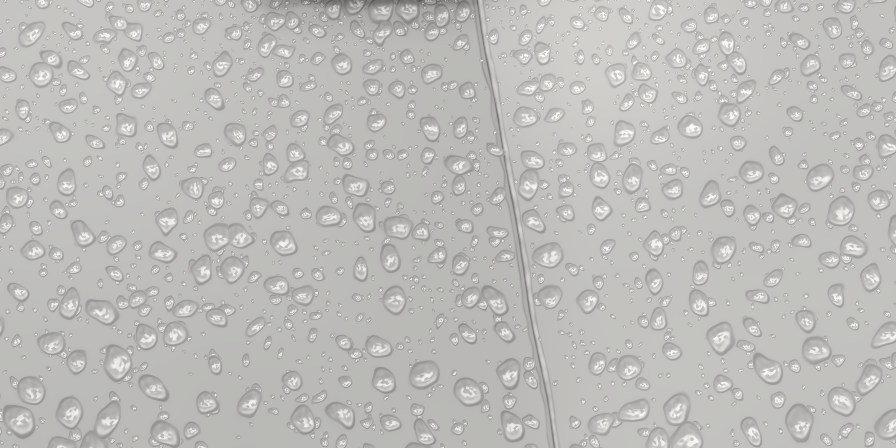
Give the GLSL for this texture, as a Shadertoy shader.

```glsl
// Water drops beaded on a pale grey panel split by a slanting, ragged seam.
// Jittered drops sit on log-polar grids, so they shrink towards the top;
// each gets a thin dark rim, mottled shading and crisp broken glints.

const vec2 VANISH = vec2(1.0, 2.4);       // point the drops shrink towards
const vec3 TINT = vec3(1.003, 1.0, 0.986);
const float PANEL_TONE = 0.724;
const float WOBBLE = 0.19;                // irregularity of drop outlines
const float JITTER = 0.55;                // scatter of drops within their cells
const float RIM_DARK = 0.15;
const float BODY_DARK = 0.055;
const float GLINT = 0.19;
const float SEAM_TOP = 1.066;
const float SEAM_LEAN = 0.172;
const float SEAM_WIDTH = 0.011;

vec3 hash3(vec2 p) {
    vec3 q = fract(p.xyx * vec3(0.1031, 0.1030, 0.0973));
    q += dot(q, q.yxz + 33.33);
    return fract((q.xxy + q.yzz) * q.zyx);
}

float cornerSlope(vec2 cell, vec2 offset) {
    return dot(hash3(cell + 300.0).xy * 2.0 - 1.0, offset);
}

// Gradient noise, roughly -0.7 to 0.7
float noise(vec2 p) {
    vec2 i = floor(p), f = p - i;
    vec2 u = f * f * f * (f * (f * 6.0 - 15.0) + 10.0);
    vec2 e = vec2(1.0, 0.0);
    return mix(mix(cornerSlope(i, f), cornerSlope(i + e, f - e), u.x),
               mix(cornerSlope(i + e.yx, f - e.yx), cornerSlope(i + 1.0, f - 1.0), u.x), u.y);
}

vec2 toGrid(vec2 p) {
    vec2 d = p - VANISH;
    return vec2(atan(d.x, -d.y), -log(length(d)));
}

vec2 fromGrid(vec2 q) {
    return VANISH + exp(-q.y) * vec2(sin(q.x), -cos(q.x));
}

float seamX(float y) {
    return SEAM_TOP + SEAM_LEAN * (1.0 - y) + 0.007 * noise(vec2(y * 5.0, 3.0));
}

// Crowded wet patch at the top edge
float wetPatch(vec2 p) {
    float x = (p.x - 0.83) / 0.25;
    return exp(-x * x * x * x) * smoothstep(0.89, 0.99, p.y);
}

float panel(vec2 p) {
    float tone = PANEL_TONE + 0.012 * noise(p * 2.5);
    vec2 sheen = p - vec2(0.15, 0.9);
    tone += 0.05 * exp(-3.0 * dot(sheen, sheen));
    vec2 glow = (p - vec2(1.28, 0.92)) * vec2(2.6, 3.2);
    tone += 0.06 * exp(-dot(glow, glow)) * step(seamX(p.y), p.x);
    tone += 0.034 * smoothstep(1.1, 1.35, p.x);
    tone -= 0.07 * wetPatch(p);
    return tone - 0.17 * wetPatch(p) * smoothstep(0.975, 1.0, p.y + 0.025 * noise(p * 14.0));
}

// n: offset in radii, d: outline distance (1 at the edge), blur: pixel in radii
float shadeDrop(float tone, vec2 n, float d, float blur, float seed) {
    float inside = 1.0 - smoothstep(1.0 - blur, 1.0 + blur, d);
    float upper = dot(n, vec2(-0.45, 0.89));
    float rim = smoothstep(0.74, 0.9, d);
    float mottle = noise(n * 2.4 + seed * 91.0);
    float body = 0.09 * mottle * (1.0 - rim);
    body -= BODY_DARK * smoothstep(-0.3, 0.5, upper) * (1.0 - rim);
    body -= RIM_DARK * rim * (0.45 + 0.55 * abs(upper));
    // Light gathered inside the lower edge
    body += 0.08 * smoothstep(0.5, 0.66, d) * (1.0 - smoothstep(0.72, 0.82, d))
                 * smoothstep(0.1, 0.6, -upper);
    vec2 g = n - vec2(0.08, -0.08);
    g = vec2(g.x + 0.35 * g.y, g.y - 0.25 * g.x) * vec2(1.5, 2.5);
    float broken = smoothstep(-0.22, 0.12, noise(n * 3.8 + seed * 57.0));
    body += GLINT * broken * (1.0 - smoothstep(0.65, 1.1, length(g)));
    float contact = 0.02 * exp(-9.0 * max(d - 1.0, 0.0));
    return mix(tone - contact, tone + body, inside);
}

float dropLayer(float tone, vec2 p, float freq, float radius, float share, float seed) {
    vec2 q = toGrid(p) * freq;
    vec2 home = floor(q);
    float pixel = 0.8 / iResolution.y;
    vec2 warp = vec2(noise(q * 1.9 + seed), noise(q * 1.9 + seed + 50.0));
    vec2 w = p + WOBBLE * warp * length(p - VANISH) / freq;
    float base = panel(p), nearest = 9.0;
    for (int j = -1; j <= 1; j++)
    for (int i = -1; i <= 1; i++) {
        vec2 cell = home + vec2(i, j);
        vec3 place = hash3(cell + seed), form = hash3(cell + seed + 71.0);
        vec2 centre = fromGrid((cell + 0.5 + JITTER * (place.xy - 0.5)) / freq);
        float wet = wetPatch(centre);
        if (place.z > share + 0.4 * wet) continue;
        float r = radius * distance(centre, VANISH) / freq;
        r *= mix(0.55, 1.0, form.x) * (1.0 + 0.6 * wet);
        if (abs(centre.x - seamX(centre.y)) < 0.8 * r + 0.006) continue;

        // Randomly turned ellipse; the nearest one owns the pixel
        float turn = (form.y - 0.5) * 2.8, stretch = 1.0 + 0.3 * form.z;
        vec2 n = (w - centre) / r;
        vec2 e = mat2(cos(turn), sin(turn), -sin(turn), cos(turn)) * n;
        float d = length(e * vec2(stretch, 1.0 / stretch));
        if (d > nearest) continue;
        nearest = d;
        // Water merging into a larger drop hides what lies below
        float under = mix(base, tone, smoothstep(1.0, 1.1, d));
        tone = shadeDrop(under, n, d, min(pixel / r, 0.5), place.x);
    }
    return tone;
}

float drawSeam(float tone, vec2 p) {
    float soft = 0.6 / iResolution.y;
    float s = p.x - seamX(p.y);
    float ragged = noise(vec2(p.y * 17.0, 8.0)), patchy = noise(vec2(p.y * 9.0, 21.0));
    float edge = -0.011 - 0.013 * ragged;
    float width = SEAM_WIDTH * (1.0 + 0.6 * patchy);
    float film = smoothstep(edge - soft, edge + soft, s) * (1.0 - smoothstep(-soft, soft, s));
    tone -= 0.04 * film + (0.08 + 0.1 * patchy) * exp(-pow((s - edge) / 0.0025, 2.0));
    float strip = smoothstep(-soft, soft, s) * (1.0 - smoothstep(-soft, soft, s - width));
    tone = mix(tone, 0.79 + 0.13 * noise(p * 38.0), strip);
    tone -= (0.22 + 0.15 * ragged) * exp(-pow(s / 0.0026, 2.0));
    return tone - (0.08 - 0.1 * ragged) * exp(-pow((s - width) / 0.0024, 2.0));
}

void mainImage(out vec4 fragColor, in vec2 fragCoord) {
    vec2 p = fragCoord / iResolution.y;
    p.x += 1.0 - 0.5 * iResolution.x / iResolution.y;
    float tone = drawSeam(panel(p), p);
    tone = dropLayer(tone, p, 90.0, 0.27, 0.32, 17.0);
    tone = dropLayer(tone, p, 46.0, 0.33, 0.36, 131.0);
    tone = dropLayer(tone, p, 24.0, 0.37, 0.80, 211.0);
    fragColor = vec4(clamp(tone * TINT, 0.0, 1.0), 1.0);
}
```
